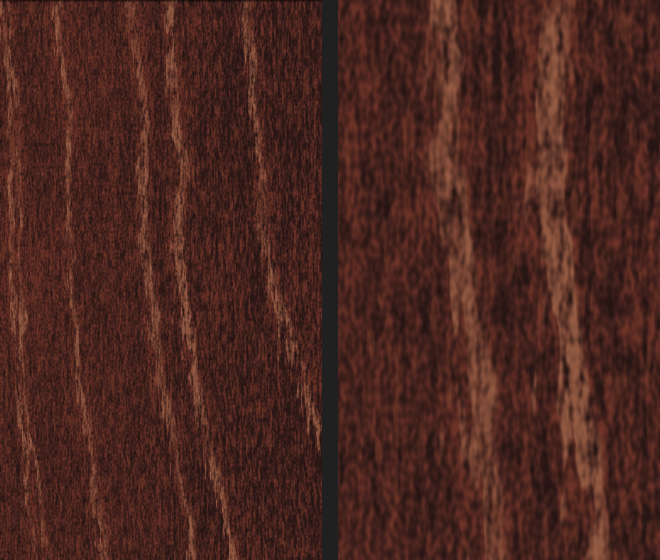
Left, the full canvas; right, a detail of the centre.
This texture is drawn by a Shadertoy shader. Its source:

```glsl
vec2 hashGradient(vec2 cell) {
    uvec2 q = uvec2(ivec2(cell) + 4096) * uvec2(1597334673u, 3812015801u);
    uint h = (q.x ^ q.y) * 1597334673u;
    h = (h ^ (h >> 15)) * 2246822519u;
    float angle = float(h >> 8) / 16777216.0 * 6.2832;
    return vec2(cos(angle), sin(angle));
}

// Gradient noise, roughly -0.7 to 0.7
float noise(vec2 p) {
    vec2 i = floor(p), f = p - i;
    vec2 u = f * f * f * (f * (f * 6.0 - 15.0) + 10.0);
    vec2 e = vec2(0, 1);
    return mix(mix(dot(hashGradient(i), f),
                   dot(hashGradient(i + e.yx), f - e.yx), u.x),
               mix(dot(hashGradient(i + e.xy), f - e.xy),
                   dot(hashGradient(i + e.yy), f - e.yy), u.x), u.y);
}

// Horizontal place of a vein: nearly upright above its knee, leaning below it
float veinPath(float depth, float start, float knee, float slope) {
    float lean = 0.05 * log(1.0 + exp((depth - knee) / 0.05));
    return start + 0.021 * smoothstep(0.0, 0.28, depth) + slope * lean;
}

void mainImage(out vec4 fragColor, in vec2 fragCoord) {
    vec2 p = fragCoord / iResolution.y;
    float depth = 1.0 - p.y;
    float across = fragCoord.x / iResolution.x;

    // Fibres from coarse to fine, all drawn out vertically
    float cloud = noise(p * vec2(13.0, 3.0) + 7.0);
    float band = noise(p * vec2(48.0, 5.0) + 31.0);
    float fibre = noise(p * vec2(135.0, 19.0) + 53.3);
    float thread = noise(p * vec2(237.0, 55.0) + 91.7);
    float speck = noise(p * vec2(331.0, 173.0) + 17.2);

    // Ground tone, darker and rougher to the right
    float rough = mix(0.75, 1.2, smoothstep(0.3, 0.8, across));
    float tone = 0.59 - 0.15 * smoothstep(0.2, 0.8, across) + 0.2 * cloud;
    tone += rough * (0.3 * band + 0.5 * fibre + 0.6 * thread) + 0.5 * speck;

    // Veins: start, knee, slope, half width
    vec4 veins[6] = vec4[6](
        vec4(0.000, 0.55, 0.09, 0.0040), vec4(0.013, 0.60, 0.12, 0.0036),
        vec4(0.102, 0.51, 0.13, 0.0060), vec4(0.238, 0.50, 0.17, 0.0090),
        vec4(0.300, 0.53, 0.20, 0.0090), vec4(0.440, 0.43, 0.33, 0.0080));
    float feather = noise(p * vec2(115.0, 12.0) + 5.3);
    float fray = noise(p * vec2(210.0, 30.0) + 71.6);
    float core = 0.0, halo = 0.0, shade = 0.0;
    for (int i = 0; i < 6; i++) {
        vec4 v = veins[i];
        float id = float(i) * 11.3;
        float d = p.x - veinPath(depth + 0.07 * feather + 0.04 * fray, v.x, v.y, v.z);
        d += 0.011 * noise(vec2(id + 0.4, p.y * 8.0));
        d += 0.006 * noise(vec2(id + 5.1, p.y * 23.0));
        float width = v.w * (1.0 + 0.9 * noise(vec2(id + 3.7, p.y * 8.0)));
        float strength = 0.72 + 0.9 * noise(vec2(id + 8.2, p.y * 10.0));
        float edge = abs(d) / width + 1.3 * feather + 1.1 * fray;
        core = max(core, strength * (1.0 - smoothstep(0.45, 1.25, edge)));
        halo = max(halo, exp(-pow(d / (width * 2.2), 2.0)));
        shade = max(shade, exp(-pow((d + width * 3.2) / (width * 1.8), 2.0)));
    }
    tone += 0.22 * halo - 0.15 * shade * smoothstep(0.15, 0.5, across);

    // Dark pores and short glowing flecks
    float pores = smoothstep(0.2, 0.42, noise(p * vec2(150.0, 38.0) + 201.4));
    tone -= 0.38 * pores * rough * (1.0 - 0.6 * core);
    float flecks = smoothstep(0.25, 0.45, noise(p * vec2(140.0, 27.0) + 140.8));

    // Stain colours
    vec3 color = mix(vec3(0.165, 0.09, 0.084), vec3(0.285, 0.138, 0.117),
                     clamp(tone / 0.62, 0.0, 1.0));
    color = mix(color, vec3(0.385, 0.18, 0.14), clamp((tone - 0.58) / 0.42, 0.0, 1.0));
    color = mix(color, vec3(0.42, 0.21, 0.15), 0.55 * flecks);
    float pale = core * (0.72 + 0.6 * fibre + 0.9 * thread + 0.4 * speck);
    color = mix(color, vec3(0.53, 0.325, 0.24), clamp(pale, 0.0, 1.0));
    color *= 1.0 + 0.16 * speck + 0.12 * thread;

    // Shadowed top edge
    color *= mix(0.5, 1.0, smoothstep(0.0, 0.005, depth));
    fragColor = vec4(color, 1.0);
}
```
